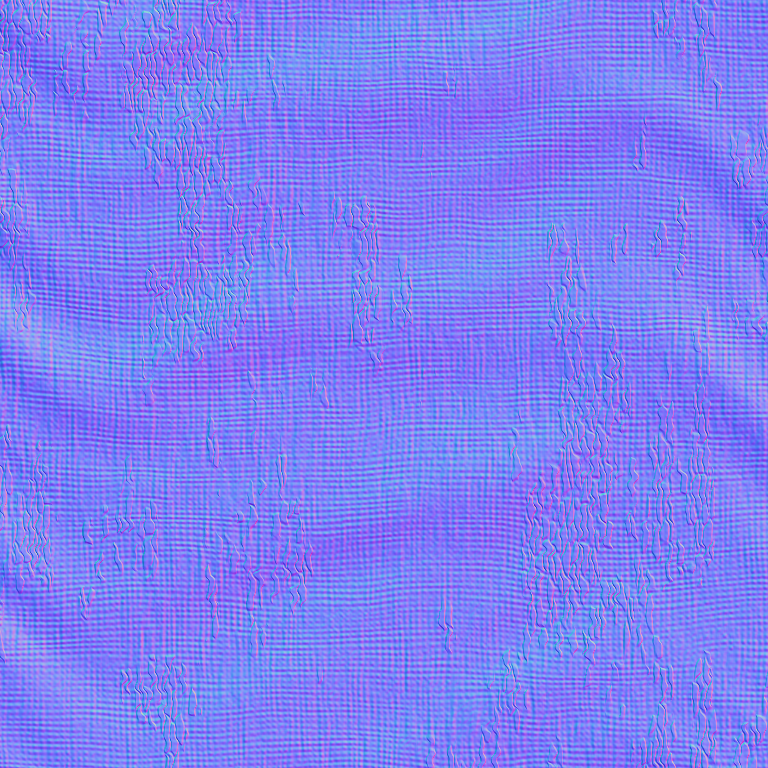
Write a Shadertoy shader that draws this texture map.

```glsl
// Tangent-space normal map of worn, loosely woven cloth: broad soft folds,
// a fine grid of wavering threads, upright streaks and patches of peeling
// flakes. All parts add up to one height field whose slopes give the colour.

const float TAU = 6.2831853;

vec2 hash2(vec2 p) {
    vec3 q = fract(p.xyx * vec3(0.1031, 0.1030, 0.0973));
    q += dot(q, q.yzx + 33.33);
    return fract((q.xx + q.yz) * q.zy);
}

float noise(vec2 p) {
    vec2 i = floor(p), f = fract(p);
    f = f * f * f * (f * (f * 6.0 - 15.0) + 10.0);
    float low = mix(hash2(i).x, hash2(i + vec2(1, 0)).x, f.x);
    float high = mix(hash2(i + vec2(0, 1)).x, hash2(i + vec2(1, 1)).x, f.x);
    return mix(low, high, f.y);
}

// Cellular noise: x = gap between the two nearest distances, y = cell value.
vec2 cells(vec2 p) {
    vec2 base = floor(p);
    float nearest = 9.0, second = 9.0, value = 0.0;
    for (int y = -1; y <= 1; y++)
    for (int x = -1; x <= 1; x++) {
        vec2 id = base + vec2(x, y);
        vec2 seed = hash2(id);
        float d = length(id + seed - p);
        if (d < nearest) {
            second = nearest;
            nearest = d;
            value = hash2(id + 57.0).y;
        } else {
            second = min(second, d);
        }
    }
    return vec2(second - nearest, value);
}

// Broad folds, rising gently in the middle and falling to the right at the sides.
float folds(vec2 p) {
    float y = p.y + 0.085 * sin(TAU * p.x) + 0.02 * sin(2.0 * TAU * p.x);
    float wide = sin(TAU * 4.0 * y + 1.8 * sin(TAU * p.x + 2.0));
    float narrow = sin(TAU * 7.0 * y + 2.0 * sin(TAU * 2.0 * p.x + 0.6));
    return 2.0 * wide + 2.2 * narrow * noise(p * vec2(4.0, 3.0) + 5.0)
         + 9.5 * noise(vec2(p.x * 3.5, y * 9.0) + 20.0)
         + 4.0 * noise(vec2(p.x * 6.0, y * 18.0) + 50.0);
}

// Crossing threads of uneven strength and spacing.
float weave(vec2 p) {
    float row = p.y + 0.022 * noise(p * vec2(5.0, 4.0) + 3.0) + 0.004 * noise(p * vec2(17.0, 14.0));
    float column = p.x + 0.008 * noise(p * vec2(7.0, 6.0) + 40.0) + 0.003 * noise(p * vec2(30.0, 20.0));
    float rowPhase = TAU * 132.0 * row + 2.6 * noise(vec2(p.x * 8.0, row * 50.0));
    float columnPhase = TAU * 130.0 * column + 2.6 * noise(vec2(column * 50.0, p.y * 10.0));
    float rowPower = 0.12 + 0.42 * noise(vec2(p.x * 16.0, row * 75.0) + 70.0);
    float columnPower = 0.08 + 0.32 * noise(vec2(column * 75.0, p.y * 18.0) + 90.0);
    float across = sin(rowPhase), upright = sin(columnPhase);
    return rowPower * across + columnPower * upright + 0.12 * across * upright;
}

// Upright slubs, stronger in some regions than in others.
float streaks(vec2 p) {
    float power = 0.3 + 1.7 * noise(p * vec2(9.0, 4.0) + 11.0);
    float x = p.x + 0.005 * noise(p * vec2(12.0, 26.0));
    return power * (0.8 * noise(vec2(x * 140.0, p.y * 19.0))
                  + 0.7 * noise(vec2(x * 225.0, p.y * 36.0) + 8.0));
}

// Height in thousandths of the canvas width.
float height(vec2 p) {
    // Peeling flakes: ragged slivers, dense in worn patches and sparse around them.
    float worn = 0.58 * noise(p * vec2(8.0, 3.2) + 31.0) + 0.42 * noise(p * vec2(36.0, 10.0) + 4.0);
    worn = smoothstep(0.47, 0.84, worn);
    vec2 ragged = p + 0.007 * vec2(noise(p * vec2(70.0, 95.0)), 2.0 * noise(p * 80.0 + 9.0));
    vec2 flake = cells(ragged * vec2(125.0, 27.0));
    float plate = smoothstep(0.03, 0.3, flake.x) * smoothstep(0.0, 0.1, worn - 0.9 * flake.y);

    float grain = 0.55 * noise(p * 250.0);
    float cloth = weave(p) + streaks(p) + grain;
    return folds(p) + cloth * (1.0 - 0.5 * plate) + 2.1 * plate;
}

void mainImage(out vec4 fragColor, in vec2 fragCoord) {
    vec2 p = fragCoord / iResolution.y;

    // Central differences over a fraction of a thread.
    vec2 e = vec2(0.0008, 0.0);
    vec2 slope = 0.625 * vec2(height(p + e.xy) - height(p - e.xy),
                              height(p + e.yx) - height(p - e.yx));

    vec3 normal = normalize(vec3(-slope, 1.0));
    fragColor = vec4(0.5 + 0.5 * normal - vec3(0.005, 0.0, 0.018), 1.0);
}
```
